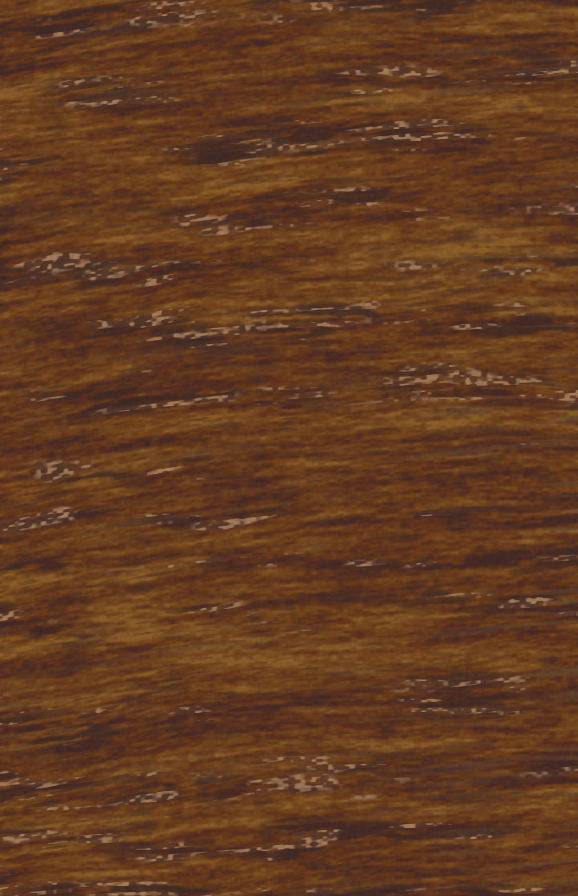
This texture is drawn by a Shadertoy shader. Its source:

```glsl
// Dark stained oak: horizontal fibres, growth rings, open pores and pale flecks.

float hash(vec2 p) {
    vec3 q = fract(vec3(p.xyx) * 0.1031);
    q += dot(q, q.yzx + 33.33);
    return fract((q.x + q.y) * q.z);
}

float noise(vec2 p) {
    vec2 cell = floor(p), f = fract(p);
    f = f * f * (3.0 - 2.0 * f);
    float low = mix(hash(cell), hash(cell + vec2(1, 0)), f.x);
    float high = mix(hash(cell + vec2(0, 1)), hash(cell + vec2(1, 1)), f.x);
    return mix(low, high, f.y);
}

// Stain colour from dark brown through red brown to gold
vec3 stain(float tone) {
    vec3 c = mix(vec3(0.28, 0.165, 0.145), vec3(0.35, 0.19, 0.125), smoothstep(-0.1, 0.25, tone));
    c = mix(c, vec3(0.40, 0.22, 0.108), smoothstep(0.22, 0.48, tone));
    c = mix(c, vec3(0.44, 0.262, 0.115), smoothstep(0.45, 0.72, tone));
    return mix(c, vec3(0.54, 0.36, 0.155), smoothstep(0.68, 1.25, tone));
}

void mainImage(out vec4 fragColor, in vec2 fragCoord) {
    vec2 p = fragCoord / iResolution.x;

    // Fibres climb gently to the right and waver
    vec2 fibre = p + 20.0;
    fibre.y -= 0.14 * p.x - 0.05 * p.x * p.x;
    fibre.y += 0.025 * noise(p * vec2(2.5, 4.0)) + 0.007 * noise(p * vec2(9.0, 14.0) + 5.0);

    // Growth rings, broken into patches along their length
    float rings = p.y * 9.0 - 0.25 * p.x + 0.8 * noise(p * vec2(1.3, 4.0) + 3.0)
                + 0.5 * noise(fibre * vec2(8.0, 26.0));
    float ringDistance = abs(fract(rings) - 0.5);
    float patches = noise(vec2(p.x * 5.0, floor(rings) * 7.3 + 2.0));
    float band = (1.0 - smoothstep(0.05, 0.29, ringDistance)) * smoothstep(0.05, 0.6, patches);

    // Streaks from broad to fine
    float tone = 0.59;
    tone += 0.36 * (noise(fibre * vec2(2.2, 20.0)) - 0.5);
    tone += 0.5 * (noise(fibre * vec2(5.0, 52.0) + 11.0) - 0.5);
    tone += 0.66 * (noise(fibre * vec2(9.0, 105.0) + 23.0) - 0.5);
    tone += 0.55 * (noise(fibre * vec2(24.0, 170.0) + 31.0) - 0.5);
    tone += 0.5 * (noise(fibre * vec2(90.0, 230.0) + 37.0) - 0.5);
    tone += 0.22 * (noise(p * vec2(1.5, 3.0) + 41.0) - 0.5);
    tone -= 0.22 * band + 0.1 * smoothstep(0.8, 0.2, p.y / 1.55) * p.x;
    vec3 colour = stain(tone);

    // Dark pores gathered in the rings, with a few strays between
    float dash = 0.6 * noise(fibre * vec2(13.0, 95.0) + 53.0) + 0.4 * noise(fibre * vec2(34.0, 160.0) + 57.0);
    float pore = smoothstep(0.44, 0.64, dash) * band;
    pore += 0.4 * smoothstep(0.68, 0.88, noise(fibre * vec2(20.0, 150.0) + 61.0));
    colour = mix(colour, vec3(0.24, 0.16, 0.15), 0.78 * min(pore, 1.0));

    // Greyish hairlines, stronger toward the right edge
    float hairline = smoothstep(0.68, 0.9, noise(fibre * vec2(5.0, 110.0) + 71.0));
    colour = mix(colour, vec3(0.36, 0.27, 0.20), hairline * (0.2 + 0.35 * smoothstep(0.6, 1.0, p.x)));

    // Pale filler beads lying in short thin rows inside the pores
    float row = smoothstep(0.56, 0.76, noise(fibre * vec2(11.0, 115.0) + 83.0)) * smoothstep(0.15, 0.6, band);
    float bead = smoothstep(0.4, 0.85, noise(fibre * vec2(105.0, 210.0) + 97.0));
    colour = mix(colour, vec3(0.38, 0.26, 0.19), 0.4 * row);
    colour = mix(colour, vec3(0.66, 0.50, 0.36), 0.9 * row * bead);

    // Slight surface mottling
    colour *= 0.94 + 0.1 * noise(p * 230.0);
    fragColor = vec4(colour, 1.0);
}
```
